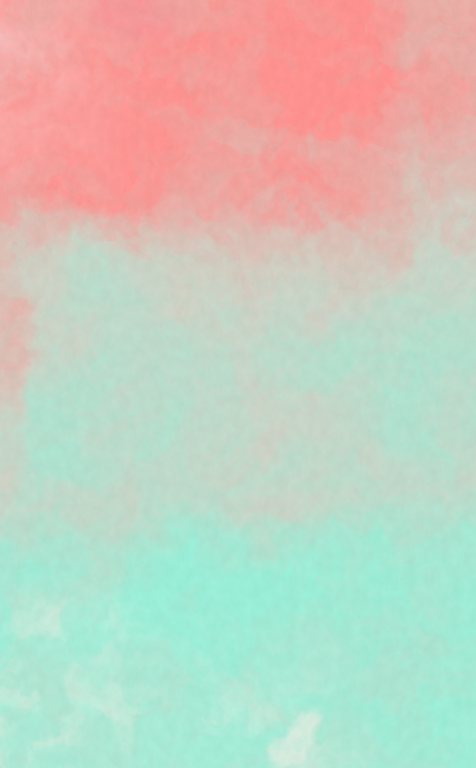
A Shadertoy shader for this background:

```glsl
// Watercolour wash: coral pigment bleeding down through grey into pale mint.
#define MINT vec3(0.60, 0.93, 0.84)
#define GREY vec3(0.80, 0.82, 0.77)
#define CORAL vec3(0.99, 0.57, 0.56)
#define ROSE vec3(0.96, 0.73, 0.72)
#define PAPER vec3(0.85, 0.92, 0.87)
#define WARP 0.06
#define MOTTLE 0.09
#define WASH_EDGE 0.045
#define GRAIN 0.035

vec2 hashGradient(vec2 cell) {
    vec3 h = fract(cell.xyx * vec3(0.1031, 0.1030, 0.0973));
    h += dot(h, h.yzx + 33.33);
    float angle = 6.2832 * fract((h.x + h.y) * h.z);
    return vec2(cos(angle), sin(angle));
}

float gradientNoise(vec2 p) {
    vec2 i = floor(p), f = p - i;
    vec2 u = f * f * f * (f * (f * 6.0 - 15.0) + 10.0);
    vec2 e = vec2(1.0, 0.0);
    float a = dot(hashGradient(i), f);
    float b = dot(hashGradient(i + e.xy), f - e.xy);
    float c = dot(hashGradient(i + e.yx), f - e.yx);
    float d = dot(hashGradient(i + e.xx), f - e.xx);
    return mix(mix(a, b, u.x), mix(c, d, u.x), u.y);
}

float fbm(vec2 p) {
    float sum = 0.0, amplitude = 0.5;
    for (int i = 0; i < 5; i++) {
        sum += amplitude * gradientNoise(p);
        p = mat2(1.6, 1.2, -1.2, 1.6) * p + 7.3;
        amplitude *= 0.55;
    }
    return sum;
}

// Elliptical stain: 1 inside, 0 outside, with a rim of the given softness
float stain(vec2 q, vec2 centre, vec2 radius, float softness) {
    float d = length((q - centre) / radius);
    return 1.0 - smoothstep(1.0 - softness, 1.0 + softness, d);
}

// Pigment warmth: 0 is mint, 0.5 grey, 1 coral
float warmth(vec2 q) {
    // Vertical fade
    float t = 0.09 + 0.25 * smoothstep(0.24, 0.38, q.y)
            + 0.15 * smoothstep(0.51, 0.65, q.y)
            + 0.30 * smoothstep(0.61, 0.76, q.y)
            + 0.13 * smoothstep(0.75, 0.86, q.y);

    // Coral washes and the thinner veil under a slanted brush edge
    t += 0.15 * stain(q, vec2(0.16, 0.79), vec2(0.27, 0.065), 0.30);
    t += 0.10 * stain(q, vec2(0.63, 0.755), vec2(0.20, 0.045), 0.5);
    t += 0.06 * stain(q, vec2(0.60, 0.90), vec2(0.32, 0.10), 0.6);
    float below = 0.858 - 0.12 * (q.x - 0.42) - q.y;
    float veil = smoothstep(-0.003, 0.004, below) * (1.0 - smoothstep(0.02, 0.09, below));
    t -= 0.07 * veil * smoothstep(0.36, 0.50, q.x) * (1.0 - smoothstep(0.82, 0.90, q.x));

    // Cooler column on the right
    t -= 0.11 * smoothstep(0.82, 0.87, q.x) * smoothstep(0.52, 0.70, q.y);
    t -= 0.06 * stain(q, vec2(0.90, 0.72), vec2(0.10, 0.07), 0.7);

    // Drips and openings on the left
    t += 0.17 * stain(q, vec2(-0.02, 0.50), vec2(0.085, 0.16), 0.25);
    t += 0.09 * stain(q, vec2(0.02, 0.54), vec2(0.09, 0.06), 0.8);
    t -= 0.13 * stain(q, vec2(0.19, 0.64), vec2(0.08, 0.05), 0.6);
    t -= 0.09 * stain(q, vec2(0.12, 0.45), vec2(0.07, 0.09), 0.6);

    // Grey and mint blooms through the middle
    t += 0.08 * stain(q, vec2(0.60, 0.45), vec2(0.17, 0.065), 0.6);
    t += 0.08 * stain(q, vec2(0.80, 0.38), vec2(0.13, 0.05), 0.5);
    t += 0.11 * stain(q, vec2(0.56, 0.32), vec2(0.12, 0.06), 0.7);
    t += 0.08 * stain(q, vec2(0.20, 0.31), vec2(0.12, 0.06), 0.7);
    t -= 0.07 * stain(q, vec2(0.36, 0.47), vec2(0.03, 0.045), 0.7);
    t -= 0.08 * stain(q, vec2(0.88, 0.50), vec2(0.15, 0.09), 0.8);
    t -= 0.09 * stain(q, vec2(0.44, 0.23), vec2(0.20, 0.09), 0.3);
    return t;
}

void mainImage(out vec4 fragColor, in vec2 fragCoord) {
    vec2 uv = fragCoord / iResolution.xy;
    vec2 p = fragCoord / iResolution.y;

    // Ragged wet edges, broad and fine
    vec2 bleed = vec2(fbm(p * 9.0 + 3.1), fbm(p * 9.0 + 41.7));
    vec2 fray = vec2(fbm(p * 34.0 + 12.9), fbm(p * 34.0 + 71.3));
    vec2 q = uv + WARP * (vec2(1.5, 1.0) * bleed + 0.45 * fray);

    // Mottled pigment with overlapping layers that dry to crisp rims
    float cloud = fbm(p * vec2(9.0, 11.0) + bleed + 17.0);
    float t = warmth(q) + MOTTLE * cloud;
    for (int i = 0; i < 3; i++) {
        float k = float(i);
        float layer = fbm(p * (6.0 + 4.0 * k) + 0.8 * bleed + 0.15 * fray + 23.0 * k);
        t += WASH_EDGE * (smoothstep(-0.03, 0.05, layer) - 0.5);
    }
    t = clamp(t, 0.0, 1.0);
    vec3 color = t < 0.5 ? mix(MINT, GREY, 2.0 * t) : mix(GREY, CORAL, 2.0 * t - 1.0);

    // Rosy left corner and a deeper bloom at the top
    float corner = (1.0 - smoothstep(0.0, 0.38, q.x)) * smoothstep(0.72, 0.82, q.y);
    color = mix(color, ROSE, corner * clamp(0.45 + 1.2 * cloud, 0.0, 1.0));
    color = mix(color, vec3(0.96, 0.55, 0.59), 0.45 * stain(q, vec2(0.28, 0.99), vec2(0.08, 0.025), 0.6));

    // Bare paper showing through the lower wash
    float lower = 1.0 - smoothstep(0.06, 0.30, q.y + 0.12 * q.x);
    float streak = smoothstep(-0.06, 0.22, fbm(mat2(9.0, 5.0, -7.0, 11.0) * p + bleed + 9.0));
    float paper = lower * (0.12 + 0.48 * streak) * (1.0 - 0.75 * smoothstep(0.60, 0.80, q.x));
    paper += 0.35 * stain(q, vec2(0.17, 0.20), vec2(0.11, 0.045), 0.8) * (0.4 + streak);
    vec2 slant = q - vec2(0.6 * (q.y - 0.035), 0.0);
    paper += 0.6 * stain(slant, vec2(0.61, 0.03), vec2(0.045, 0.04), 0.35);
    color = mix(color, PAPER, clamp(paper, 0.0, 0.9));

    // Fine paper tooth
    float tooth = fbm(p * vec2(70.0, 55.0) + 5.0) + 0.4 * fray.x;
    fragColor = vec4(clamp(color + GRAIN * tooth, 0.0, 1.0), 1.0);
}
```
